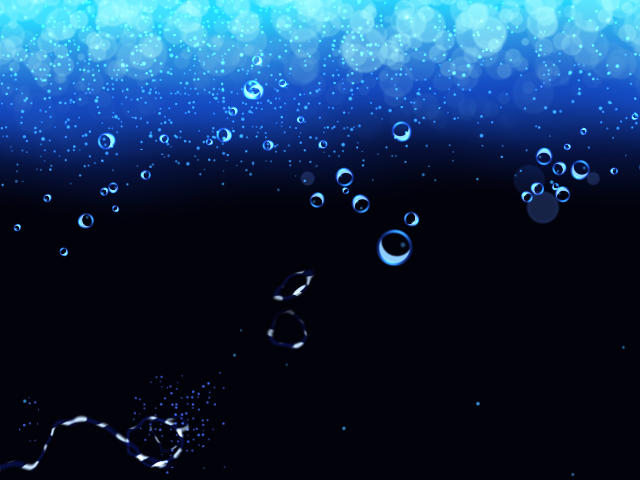
Give the GLSL for this background, as a Shadertoy shader.

```glsl
// Underwater scene: a cyan-lit surface fading into black water, covered with
// bokeh discs and specks (jittered cells), streams of glassy bubbles (rim and
// crescent shading) and a broken splash (curves masked by layered sines).

vec2 hash2(vec2 p) {
    vec3 q = fract(p.xyx * vec3(0.1031, 0.1030, 0.0973));
    q += dot(q, q.yzx + 33.33);
    return fract((q.xx + q.yz) * q.zy);
}

float pixelSize() { return 1.2 / iResolution.y; }

// Soft disc with a slightly brighter rim.
float disc(vec2 p, vec2 center, float radius) {
    float d = length(p - center);
    float edge = pixelSize() + 0.04 * radius;
    return smoothstep(radius + edge, radius - edge, d)
         * (0.8 + 0.2 * smoothstep(0.7 * radius, radius, d));
}

// Water colour by height, with a wavy lower limit to the light.
vec3 water(vec2 p) {
    float h = p.y + 0.022 * cos(4.2 * p.x - 0.9)
            + 0.008 * sin(13.0 * p.x + 2.0 * sin(9.0 * p.y));
    vec3 col = mix(vec3(0.008, 0.008, 0.045), vec3(0.03, 0.09, 0.30), smoothstep(0.56, 0.72, h));
    col = mix(col, vec3(0.08, 0.29, 0.76), smoothstep(0.66, 0.81, h));
    col = mix(col, vec3(0.17, 0.55, 0.88), smoothstep(0.79, 0.91, h));
    return mix(col, vec3(0.15, 0.86, 1.0), smoothstep(0.88, 1.0, h));
}

// Overlapping layers of discs, denser and paler toward the surface.
vec3 bokeh(vec3 col, vec2 p) {
    for (int layer = 0; layer < 6; layer++) {
        float size = 0.04 + 0.016 * float(layer);
        float shift = 17.0 * float(layer + 1);
        vec2 cell = floor(p / size);
        for (int n = 0; n < 9; n++) {
            vec2 id = cell + vec2(n % 3, n / 3) - 1.0;
            vec2 kind = hash2(id + shift + 71.0);
            vec2 center = (id + hash2(id + shift)) * size;
            float h = center.y + 0.025 * cos(8.0 * center.x - 1.0);
            float density = smoothstep(0.66, 0.97, h);
            vec3 tint = mix(vec3(0.16, 0.40, 0.78), vec3(0.68, 1.0, 1.0), smoothstep(0.73, 0.95, h));
            float alpha = step(kind.y, 0.15 + 0.7 * density) * density * (0.15 + 0.45 * kind.y);
            col = mix(col, tint, alpha * disc(p, center, size * mix(0.16, 0.48, kind.x)));
        }
    }
    return col;
}

// Tiny lit particles, one per cell at most.
float specks(vec2 p, float size, float amount) {
    vec2 id = floor(p / size);
    vec2 kind = hash2(id + 211.0);
    vec2 center = (id + 0.25 + 0.5 * hash2(id + 37.0)) * size;
    float radius = size * (0.06 + 0.12 * kind.x);
    float dot1 = smoothstep(radius + pixelSize(), 0.3 * radius, length(p - center));
    return dot1 * step(kind.y, amount) * (0.35 + 0.65 * kind.x);
}

// Glass bubble: faint rim, bright crescent on the lit side, small highlight.
vec3 bubble(vec2 p, vec2 center, float radius, float turn) {
    vec2 q = (p - center) / radius;
    vec2 lit = vec2(cos(turn), sin(turn));
    float d = length(q), blur = pixelSize() / radius;
    float facing = dot(q, lit) / max(d, 0.001);
    float rim = smoothstep(0.09 + blur, 0.0, abs(d - 0.92));
    float crescent = smoothstep(0.86 + blur, 0.86 - blur, d)
                   * smoothstep(0.8, 0.95, length(q + 0.42 * lit));
    float spark = smoothstep(0.16 + blur, 0.0, length(q + 0.5 * lit.yx));
    return rim * (vec3(0.04, 0.12, 0.38) + vec3(0.2, 0.6, 0.9) * pow(facing, 4.0))
         + crescent * vec3(0.55, 0.8, 1.0) + 0.5 * spark * vec3(0.3, 0.7, 1.0);
}

// Bubbles strung loosely between two points.
vec3 stream(vec2 p, vec2 from, vec2 to, float seed) {
    vec3 light = vec3(0.0);
    for (int i = 0; i < 12; i++) {
        vec2 a = hash2(vec2(i, seed)), b = hash2(vec2(seed, i + 40));
        vec2 center = mix(from, to, (float(i) + a.x) / 12.0) + 0.11 * (b - 0.5);
        light += bubble(p, center, mix(0.006, 0.02, a.y * a.y), 6.3 * b.x);
    }
    return light;
}

// Thin stroke of water: dim blue line with irregular white glints.
vec3 stroke(vec2 p, float dist) {
    float line = smoothstep(0.004 + pixelSize(), 0.0, abs(dist));
    float wave = sin(95.0 * p.x + 3.0 * sin(80.0 * p.y)) + sin(120.0 * p.y + 2.0 * sin(70.0 * p.x));
    return line * mix(vec3(0.02, 0.05, 0.22), vec3(0.8, 0.92, 1.0), smoothstep(0.2, 1.3, wave));
}

vec3 splash(vec2 p) {
    float ripple = 0.004 * sin(90.0 * p.x + 2.0 * sin(60.0 * p.y));
    // Long crest along the lower left, then a curling crown.
    float crest = 0.03 + 0.093 * smoothstep(0.065, 0.13, p.x) - 0.09 * smoothstep(0.19, 0.34, p.x);
    vec3 light = stroke(p, (p.y - crest + ripple) * 0.65) * smoothstep(0.37, 0.33, p.x);
    light += stroke(p, length((p - vec2(0.325, 0.08)) * vec2(0.9, 1.1)) - 0.052 + ripple);
    light += 0.6 * stroke(p, length(p - vec2(0.35, 0.10)) - 0.033 + 2.0 * ripple);
    // Two torn bubbles in the middle.
    vec2 torn = p - vec2(0.6, 0.313);
    light += stroke(p, length(torn) - 0.036 + ripple) * (0.65 - 10.0 * torn.y);
    vec2 slant = mat2(0.8, -0.6, 0.6, 0.8) * (p - vec2(0.612, 0.405));
    light += 0.8 * stroke(p, (length(slant * vec2(1.0, 2.3)) - 0.042 + ripple) * 0.6);
    light += vec3(0.8, 0.9, 1.0) * smoothstep(1.0, 0.5, length((slant - vec2(0.004, -0.014)) / vec2(0.021, 0.005)));
    // Spray thrown up around the crown and the left edge.
    float spray = 0.5 * smoothstep(0.13, 0.03, length((p - vec2(0.37, 0.13)) * vec2(1.0, 0.9)))
                + 0.4 * smoothstep(0.05, 0.0, length((p - vec2(0.055, 0.13)) * vec2(1.5, 0.6)));
    return light + specks(p, 0.011, spray) * vec3(0.25, 0.4, 0.9);
}

void mainImage(out vec4 fragColor, in vec2 fragCoord) {
    vec2 p = fragCoord / iResolution.y;
    vec3 col = bokeh(water(p), p);

    // Lone discs sinking on the right and in the centre.
    col += vec3(0.10, 0.16, 0.29) * disc(p, vec2(1.131, 0.568), 0.033);
    col += vec3(0.03, 0.06, 0.13) * disc(p, vec2(1.103, 0.624), 0.032);
    col += vec3(0.10, 0.14, 0.23) * (disc(p, vec2(0.641, 0.628), 0.014) + disc(p, vec2(1.236, 0.628), 0.013));

    float band = smoothstep(0.56, 0.80, p.y) * (0.65 + 0.35 * cos(4.0 * p.x - 1.4));
    col += vec3(0.2, 0.6, 0.85) * (specks(p, 0.010, 0.30 * band) + specks(p + 3.0, 0.019, 0.004 + 0.3 * band));

    col += stream(p, vec2(0.48, 0.86), vec2(0.82, 0.50), 3.0);
    col += stream(p, vec2(0.42, 0.77), vec2(0.05, 0.49), 8.0);
    col += stream(p, vec2(1.32, 0.71), vec2(1.10, 0.59), 14.0);
    col += bubble(p, vec2(0.822, 0.484), 0.037, -1.9);
    col += bubble(p, vec2(0.837, 0.726), 0.020, -1.2);
    col += bubble(p, vec2(0.525, 0.813), 0.019, -2.0);
    fragColor = vec4(min(col + splash(p), 1.0), 1.0);
}
```
